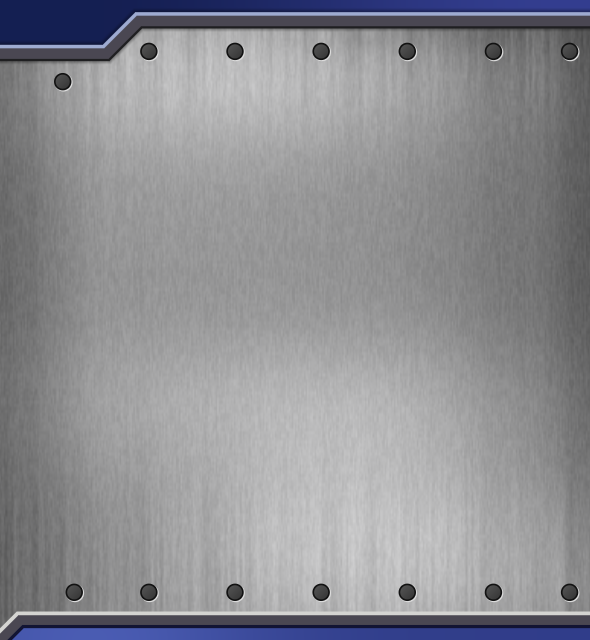
Write a WebGL 2 fragment shader that draws this background.

```glsl
#version 300 es
precision highp float;
// Brushed steel plate with rivets, framed by beveled dark rails over blue.
uniform vec2 u_resolution;
out vec4 outColor;

float hash(vec2 p) {
    p = fract(p * vec2(0.1031, 0.1137));
    p += dot(p, p.yx + 33.33);
    return fract((p.x + p.y) * p.x * 7.13 + p.y * 91.7);
}

float noise(vec2 p) {
    vec2 i = floor(p), f = fract(p);
    f = f * f * (3.0 - 2.0 * f);
    return mix(mix(hash(i), hash(i + vec2(1, 0)), f.x),
               mix(hash(i + vec2(0, 1)), hash(i + vec2(1, 1)), f.x), f.y);
}

// Soft elliptical light
float glow(vec2 p, vec2 center, vec2 size) {
    vec2 d = (p - center) / size;
    return exp(-dot(d, d));
}

// Antialiased coverage of the side where d is positive
float cover(float d) {
    return clamp(d * u_resolution.y + 0.5, 0.0, 1.0);
}

vec3 brushedSteel(vec2 p) {
    float light = 0.555;
    light += 0.16 * glow(p, vec2(0.37, 0.12), vec2(0.37, 0.12));
    light += 0.20 * glow(p, vec2(0.57, 0.84), vec2(0.35, 0.20));
    light += 0.10 * glow(p, vec2(0.46, 0.62), vec2(0.42, 0.11));
    light += 0.04 * glow(p, vec2(0.30, 0.30), vec2(0.25, 0.20));
    light += 0.10 * glow(p, vec2(0.92, 0.93), vec2(0.20, 0.18));
    // Darker sides
    light -= 0.15 * (1.0 - smoothstep(0.0, 0.17, p.x));
    light -= 0.05 * glow(p, vec2(0.16, 0.90), vec2(0.13, 0.17));
    light -= 0.12 * smoothstep(0.55, 0.92, p.x) + 0.07 * smoothstep(0.83, 0.92, p.x);
    light -= 0.08 * glow(p, vec2(0.70, 0.04), vec2(0.22, 0.05));
    // Long streaks near the rails, short grain everywhere
    float ends = 0.2 + smoothstep(0.28, 0.05, p.y) + smoothstep(0.65, 0.93, p.y);
    float streak = noise(vec2(p.x * 210.0, p.y * 2.0)) + noise(vec2(p.x * 75.0, p.y * 1.5 + 40.0)) - 1.0;
    float grain = noise(p * vec2(420.0, 75.0)) + 0.6 * noise(p * vec2(300.0, 210.0) + 9.0) - 0.8;
    light += 0.055 * ends * streak + 0.045 * grain;
    return light * vec3(1.0, 1.0, 1.004);
}

// Dark dome with a black rim and a bright lower right edge
vec3 addRivet(vec3 color, vec2 d) {
    float r = length(d);
    float rim = cover(0.0142 - length(d - vec2(0.0012)));
    color = mix(color, vec3(0.86), rim * smoothstep(-0.008, 0.008, d.x + d.y));
    color = mix(color, vec3(0.07), cover(0.0136 - r));
    vec3 dome = vec3(0.27 - 3.0 * (d.x + d.y));
    return mix(color, dome, cover(0.0110 - r));
}

void main() {
    vec2 p = gl_FragCoord.xy / u_resolution.y;
    p.y = 1.0 - p.y;
    float across = p.x * u_resolution.y / u_resolution.x;
    vec3 color = brushedSteel(p);

    // Rivet rows, with the first of each row set apart
    for (int i = 0; i < 7; i++) {
        float x = min(0.098 + 0.1346 * float(i), 0.890);
        vec2 upper = vec2(x, i == 0 ? 0.1276 : 0.0803);
        vec2 lower = vec2(i == 0 ? 0.116 : x, 0.9255);
        color = addRivet(color, p - upper);
        color = addRivet(color, p - lower);
    }

    // Upper rail: depth grows downward from its stepped outer edge
    float top = min(p.y - 0.0190, max(p.y - 0.0700, (p.x + p.y - 0.2305) * 0.7071));
    vec3 topBlue = mix(vec3(0.08, 0.12, 0.32), vec3(0.20, 0.24, 0.56), smoothstep(0.15, 0.95, across));
    color *= 1.0 - 0.35 * smoothstep(0.032, 0.024, top);
    color = mix(color, vec3(0.12, 0.12, 0.13), cover(0.0255 - top));
    color = mix(color, vec3(0.29, 0.28, 0.32), cover(0.0220 - top));
    color = mix(color, vec3(0.62, 0.67, 0.82), cover(0.0055 - top));
    color = mix(color, topBlue * (1.0 - 0.3 * smoothstep(-0.008, 0.0, top)), cover(-top));

    // Lower rail: depth grows downward from its inner edge
    float bottom = min(p.y - 0.9555, (p.x + p.y - 0.9818) * 0.7071);
    vec3 lowBlue = mix(vec3(0.19, 0.24, 0.54), vec3(0.29, 0.36, 0.70), glow(p, vec2(0.14, 1.0), vec2(0.28, 0.2)));
    color = mix(color, vec3(0.83, 0.83, 0.82), cover(bottom));
    color = mix(color, vec3(0.29, 0.28, 0.32), cover(bottom - 0.0058));
    color = mix(color, vec3(0.07, 0.08, 0.20), cover(bottom - 0.0210));
    color = mix(color, lowBlue, cover(bottom - 0.0260));

    outColor = vec4(color, 1.0);
}
```
